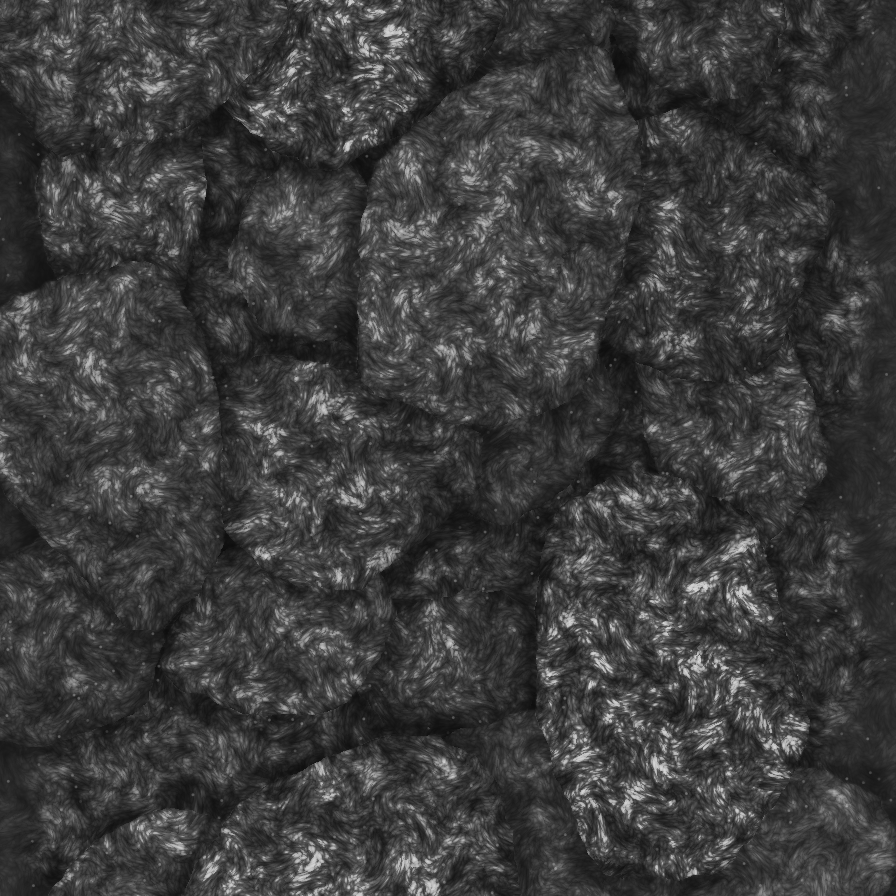
Reproduce this texture procedurally as a Shadertoy shader.

```glsl
const int ROCKS = 20;
const int COLUMNS = 4;
const int SIDES = 7;
const vec2 FIRST_ROCK = vec2(0.13, 0.04);
const vec2 SPACING = vec2(0.215, 0.235);
const float JITTER = 0.08;
const float SMALL_ROCK = 0.11;
const float LARGE_ROCK = 0.2;
const float CORNER_SHARPNESS = 75.0;
const float EDGE_SOFTNESS = 0.0025;
const float SHADOW_REACH = 0.035;
const float SHADOW_TONE = 0.56;
const float GROUND_TONE = 0.185;
const float BAND_TONE = 0.14;
const float DARK_ROCK = 0.185;
const float PALE_ROCK = 0.245;
const float BLACK_LEVEL = 0.035;
const float TAU = 6.2831853;

vec2 hash2(vec2 p) {
    vec3 h = fract(p.xyx * vec3(0.1031, 0.1030, 0.0973));
    h += dot(h, h.yzx + 33.33);
    return fract((h.xx + h.yz) * h.zy);
}

mat2 rotation(float a) {
    return mat2(cos(a), sin(a), -sin(a), cos(a));
}

// Cellular noise: distance to the nearest point, and its random value
vec2 cells(vec2 p) {
    vec2 base = floor(p), nearest = vec2(9.0, 0.0);
    for (int y = -1; y <= 1; y++)
    for (int x = -1; x <= 1; x++) {
        vec2 cell = base + vec2(x, y);
        vec2 point = hash2(cell);
        float d = length(cell + point - p);
        if (d < nearest.x) nearest = vec2(d, fract(point.x * 7.0 + point.y * 13.0));
    }
    return nearest;
}

// Layered cellular grain; the finer layers also vary from flake to flake
float mottle(vec2 p) {
    float sum = 0.0, weight = 2.3, flake = 0.0;
    p *= 15.0;
    for (int i = 0; i < 5; i++) {
        vec2 c = cells(p);
        sum += weight * (0.42 - c.x + flake * (c.y - 0.5));
        p = rotation(0.65) * p * 1.95 + 7.3;
        p += 0.18 * sin(p.yx * 2.3 + 1.0);
        weight *= 0.93;
        flake = min(flake + 0.2, 0.5);
    }
    return sum;
}

// Rounded convex polygon with uneven sides
float rockDistance(vec2 q, float radius, float seed) {
    float sum = 0.0;
    for (int k = 0; k < SIDES; k++) {
        vec2 h = hash2(vec2(float(k) + 3.0, seed * 5.0 + 11.0));
        float a = (float(k) + 0.65 * h.x) * TAU / float(SIDES);
        float side = dot(q, vec2(cos(a), sin(a))) - radius * mix(0.75, 1.05, h.y);
        sum += exp(CORNER_SHARPNESS * side);
    }
    return log(sum) / CORNER_SHARPNESS;
}

void mainImage(out vec4 fragColor, in vec2 fragCoord) {
    vec2 p = fragCoord / iResolution.y;
    vec2 rough = cells(p * 48.0);

    // Rubble ground between smooth dark bands at both sides
    float bandEdge = p.x + 0.025 * sin(p.y * 17.0) + 0.012 * sin(p.y * 43.0);
    float rubble = smoothstep(0.03, 0.09, bandEdge) * smoothstep(0.97, 0.92, bandEdge);
    float tone = mix(BAND_TONE + 0.01 * sin(p.x * 140.0), GROUND_TONE, rubble);
    tone *= 1.0 + rubble * 0.7 * (0.45 - rough.x);
    float contrast = mix(0.14, 0.36, rubble);
    float sparkle = 0.15;
    vec2 local = p;

    // Rocks from small and low to large and high
    for (int i = 0; i < ROCKS; i++) {
        int slot = (i * 13) % ROCKS;
        float seed = float(slot);
        vec2 place = hash2(vec2(seed, 2.0)), look = hash2(vec2(seed, 17.0));
        float angle = hash2(vec2(seed, 31.0)).x * TAU;
        int row = slot / COLUMNS;
        vec2 center = FIRST_ROCK + SPACING * vec2(slot % COLUMNS, row);
        center += JITTER * (place - 0.5);
        center.x += (row % 2 == 0) ? 0.03 : -0.03;
        float radius = mix(SMALL_ROCK, LARGE_ROCK, float(i) / float(ROCKS - 1));
        vec2 q = rotation(angle) * (p - center);
        float d = rockDistance(q * vec2(0.88, 1.15), radius, seed);
        d += 0.005 * (rough.x - 0.4) + 0.002 * sin(q.x * 61.0 + 3.0 * sin(q.y * 47.0));

        // Contact shadow, lit face, side face and dark rim
        tone *= mix(SHADOW_TONE, 1.0, smoothstep(0.0, SHADOW_REACH, d));
        float cover = smoothstep(0.0, -2.0 * EDGE_SOFTNESS, d);
        float face = smoothstep(-0.012, 0.012, q.x - 0.5 * radius + 0.3 * q.y);
        float light = 1.0 + 0.1 * dot(p - center, vec2(-0.5, 0.85)) / radius;
        light *= mix(1.0, 0.84, face) * mix(0.68, 1.0, smoothstep(0.0, -0.018, d));
        tone = mix(tone, mix(DARK_ROCK, PALE_ROCK, look.x) * light, cover);
        contrast = mix(contrast, mix(0.27, 0.46, look.y * look.y), cover);
        sparkle = mix(sparkle, mix(0.1, 0.75, look.y) * (1.0 - 0.7 * face), cover);
        if (d < -EDGE_SOFTNESS) local = q + 4.0 * place;
    }

    // Mineral grain, pale flecks and veins
    vec2 w = local + 0.006 * sin(local.yx * 37.0 + vec2(1.0, 4.0));
    float grain = mottle(w);
    float region = sin(w.x * 27.0 + 2.0 * sin(w.y * 22.0));
    float flecks = smoothstep(0.7, 1.8, grain + 0.3 * region);
    float veinLine = abs(sin(w.x * 13.0 + 1.8 * sin(w.y * 17.0) + 0.12 * grain));
    float vein = smoothstep(0.08, 0.0, veinLine) * smoothstep(0.3, 0.9, sin(w.y * 19.0 + w.x * 8.0));
    tone *= exp(contrast * grain + sparkle * (0.5 * flecks + 0.5 * vein));

    // Scattered dust
    vec2 dust = cells(p * 85.0 + 5.0);
    tone += 0.22 * smoothstep(0.2, 0.06, dust.x) * smoothstep(0.88, 0.98, dust.y);

    tone = BLACK_LEVEL + tone;
    tone = min(tone, 0.55 + 0.3 * (1.0 - exp(-max(tone - 0.55, 0.0) / 0.3)));
    fragColor = vec4(vec3(tone), 1.0);
}
```
